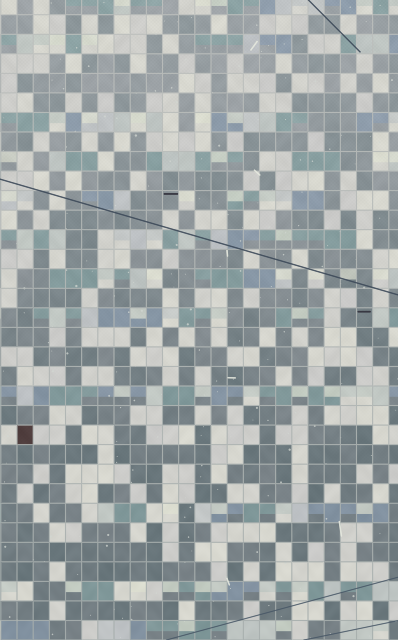
This texture is drawn by a WebGL 1 fragment shader. Its source:

```glsl
precision highp float;
// Weathered mosaic wall: a grid of about 24.6 x 32.75 slate and off-white tiles.
// Hashes choose each tile's tone, some rows carry teal bands, and haze pales
// the top; specks, scratches and thin slanting cables lie over the grout.

uniform vec2 u_resolution;

float hash(vec2 p) {
  vec3 q = fract(vec3(p.xyx) * 0.1031);
  q += dot(q, q.yzx + 33.33);
  return fract((q.x + q.y) * q.z);
}

float segmentDistance(vec2 p, vec2 a, vec2 b) {
  vec2 d = b - a;
  return length(p - a - d * clamp(dot(p - a, d) / dot(d, d), 0.0, 1.0));
}

// Antialiased stroke coverage from a distance and a half width
float stroke(float dist, float halfWidth) {
  float pixel = 1.0 / u_resolution.y;
  return 1.0 - smoothstep(halfWidth - 0.6 * pixel, halfWidth + 0.6 * pixel, dist);
}

// Layered sines for soft blotches, roughly -1 to 1
float mottle(vec2 p) {
  float a = sin(p.x * 71.0 + 2.0 * sin(p.y * 43.0));
  float b = sin(p.y * 127.0 + 2.0 * sin(p.x * 89.0 + 1.7));
  return 0.5 * (a + b);
}

vec3 tileColor(vec2 id, vec2 f, float height) {
  float tone = hash(id + 17.0);
  float isLight = step(hash(id + 3.0), 0.37);
  vec3 slate = mix(vec3(0.44, 0.485, 0.505), vec3(0.59, 0.62, 0.635),
                   smoothstep(0.2, 1.0, height));
  slate += (tone - 0.5) * vec3(0.08, 0.06, 0.06);
  vec3 pale = mix(vec3(0.79, 0.79, 0.785), vec3(0.85, 0.85, 0.815), tone);
  vec3 color = mix(slate, pale, isLight);

  // Stained bands on some even rows, tinted in runs of a few tiles
  float banded = step(mod(id.y, 2.0), 0.5) * step(0.42, hash(vec2(id.y, 61.0)));
  float run = hash(vec2(floor((id.x + id.y) / 3.0), id.y + 29.0));
  vec3 tint = mix(vec3(0.53, 0.65, 0.65), vec3(0.55, 0.62, 0.70), step(0.78, run));
  float split = smoothstep(0.42, 0.48, f.y);
  float stain = banded * step(0.35, run) * mix(0.65, 0.22, isLight);
  color = mix(color, tint, stain * mix(1.0, split, step(0.6, tone)));

  // Occasional brighter half tile
  float glare = step(0.86, hash(id + 47.0)) * banded;
  color = mix(color, vec3(0.87, 0.88, 0.82), glare * split * 0.7);

  // One missing tile shows dark backing
  float missing = step(length(id - vec2(1.0, 10.0)), 0.1);
  return mix(color, vec3(0.31, 0.24, 0.24), missing);
}

void main() {
  vec2 p = gl_FragCoord.xy / u_resolution.y;
  vec2 pitch = vec2(0.02526, 0.03053);
  vec2 grid = (p - vec2(0.0013, 0.0)) / pitch;
  vec2 id = floor(grid);
  vec2 f = fract(grid);

  // Tile face with blotches and faint fine weave, strongest near the top
  vec3 color = tileColor(id, f, p.y);
  color += 0.014 * mottle(p * 1.6 + hash(id) * 3.0);
  color += 0.012 * p.y * sin(p.x * 1150.0) * sin(p.y * 1150.0);

  // Specks: at most one in each cell of a finer grid
  vec2 speckCell = floor(p * 46.0);
  vec2 jitter = vec2(hash(speckCell + 5.0), hash(speckCell + 81.0));
  float speckSize = mix(0.0006, 0.0018, pow(hash(speckCell + 33.0), 3.0));
  float speckDist = length(p - (speckCell + 0.15 + 0.7 * jitter) / 46.0);
  float speck = stroke(speckDist, speckSize) * step(hash(speckCell + 120.0), 0.22);
  color = mix(color, vec3(0.82, 0.84, 0.82), speck * 0.75);

  // Thin grout
  vec2 edge = (0.5 - abs(f - 0.5)) * pitch;
  vec3 grout = mix(vec3(0.65, 0.68, 0.675), vec3(0.74, 0.75, 0.74), p.y);
  color = mix(color, grout, stroke(min(edge.x, edge.y), 0.0009) * 0.9);

  // Short white scratches
  for (int i = 0; i < 6; i++) {
    float k = float(i);
    vec2 center = vec2(0.62 * hash(vec2(k, 7.0)), (k + hash(vec2(k, 19.0))) / 6.0);
    float angle = 6.2832 * hash(vec2(k, 41.0));
    vec2 reach = mix(0.004, 0.013, hash(vec2(k, 53.0))) * vec2(cos(angle), sin(angle));
    float scratch = segmentDistance(p, center - reach, center + reach);
    color = mix(color, vec3(0.90, 0.91, 0.87), stroke(scratch, 0.0012) * 0.9);
  }

  // Slanting cables
  float cable = segmentDistance(p, vec2(-0.01, 0.723), vec2(0.64, 0.534));
  cable = min(cable, segmentDistance(p, vec2(0.475, 1.007), vec2(0.5625, 0.919)));
  float lowCable = segmentDistance(p, vec2(0.26, 0.0), vec2(0.64, 0.103));
  lowCable = min(lowCable, segmentDistance(p, vec2(0.475, 0.0), vec2(0.64, 0.034)));
  color = mix(color, vec3(0.24, 0.29, 0.35), stroke(cable, 0.0011) * 0.9);
  color = mix(color, vec3(0.28, 0.34, 0.40), stroke(lowCable, 0.0009) * 0.85);

  // Dark gaps below two tile edges
  float gap = segmentDistance(p, vec2(0.257, 0.697), vec2(0.277, 0.697));
  gap = min(gap, segmentDistance(p, vec2(0.560, 0.513), vec2(0.578, 0.513)));
  color = mix(color, vec3(0.22, 0.22, 0.26), stroke(gap, 0.0014));

  gl_FragColor = vec4(color, 1.0);
}
```
